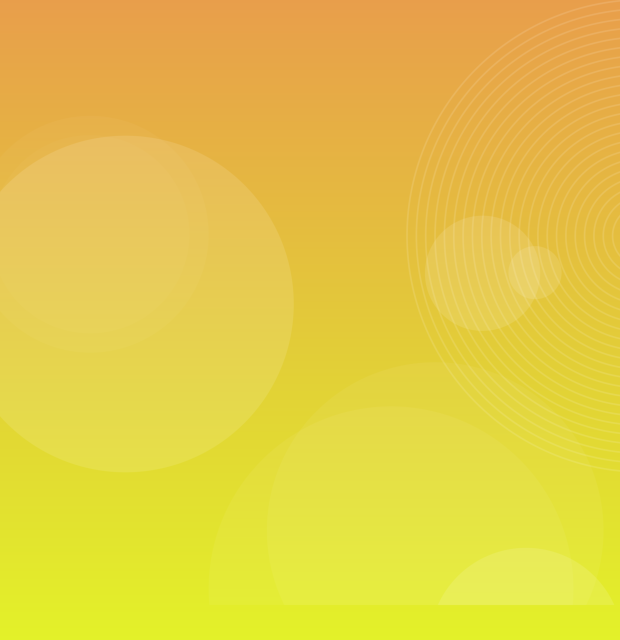
This background is drawn by a Shadertoy shader. Its source:

```glsl
const vec3 ORANGE = vec3(0.910, 0.620, 0.295);
const vec3 GOLD = vec3(0.885, 0.825, 0.210);
const vec3 LIME = vec3(0.890, 0.945, 0.160);
const vec3 VEIL = vec3(1.0, 0.98, 0.93);

// Three-stop vertical gradient
vec3 skyGradient(float height, float middle) {
    vec3 lower = mix(LIME, GOLD, clamp(height / middle, 0.0, 1.0));
    return mix(lower, ORANGE, clamp((height - middle) / (1.0 - middle), 0.0, 1.0));
}

// Smooth coverage of a filled disc
float disc(vec2 p, vec2 center, float radius, float soft) {
    return 1.0 - smoothstep(-soft, soft, length(p - center) - radius);
}

// Evenly spaced thin circles, counted inward from the outer radius
float rings(vec2 p, vec2 center, float radius, float spacing, float width, float soft) {
    float depth = radius - length(p - center);
    float nearest = abs(fract(depth / spacing + 0.5) - 0.5) * spacing;
    float line = 1.0 - smoothstep(width - soft, width + soft, nearest);
    return line * step(-0.5 * spacing, depth);
}

vec3 addVeil(vec3 base, float coverage, float opacity) {
    return mix(base, VEIL, coverage * opacity);
}

void mainImage(out vec4 fragColor, in vec2 fragCoord) {
    vec2 p = fragCoord / iResolution.y;
    float soft = 0.75 / iResolution.y;
    vec3 color = skyGradient(p.y, 0.39);

    // Overlapping discs on the left
    vec2 haloCenter = vec2(0.141, 0.634);
    color = addVeil(color, disc(p, haloCenter, 0.185, soft), 0.035);
    color = addVeil(color, disc(p, haloCenter, 0.155, soft), 0.025);
    color = addVeil(color, disc(p, vec2(0.196, 0.525), 0.263, soft), 0.125);

    // Concentric rings and small discs on the right
    float ringLines = rings(p, vec2(1.005, 0.6315), 0.369, 0.0146, 0.0013, soft);
    color = addVeil(color, ringLines, 0.14);
    color = addVeil(color, disc(p, vec2(0.754, 0.573), 0.090, soft), 0.13);
    color = addVeil(color, disc(p, vec2(0.836, 0.574), 0.0415, soft), 0.13);

    // Lower discs share a flat cut edge
    float aboveCut = smoothstep(-soft, soft, p.y - 0.0547);
    color = addVeil(color, aboveCut * disc(p, vec2(0.680, 0.171), 0.263, soft), 0.055);
    color = addVeil(color, aboveCut * disc(p, vec2(0.611, 0.080), 0.285, soft), 0.055);
    color = addVeil(color, aboveCut * disc(p, vec2(0.822, -0.007), 0.151, soft), 0.13);

    fragColor = vec4(color, 1.0);
}
```
